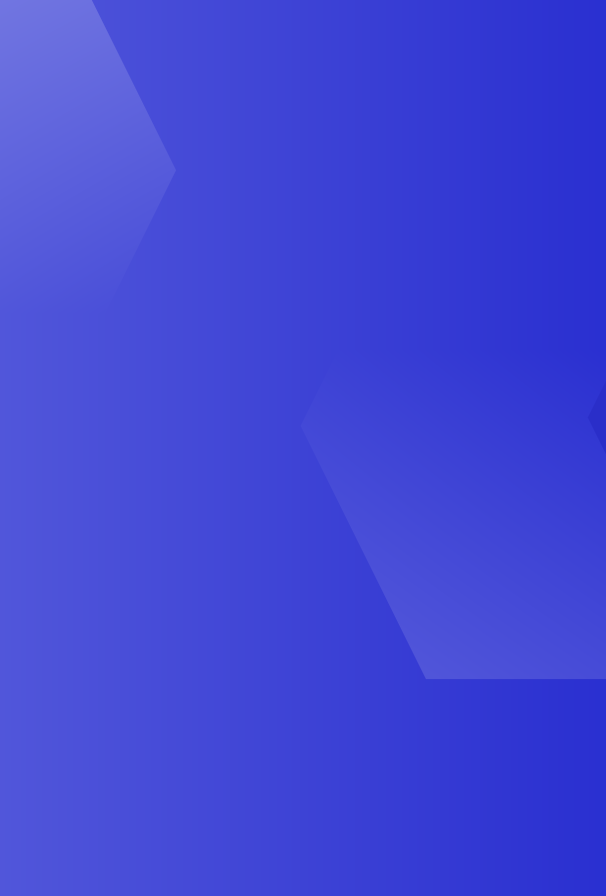
This background is drawn by a Shadertoy shader. Its source:

```glsl
// Blue horizontal gradient with large translucent hexagons that fade vertically.

#define LEFT_BLUE   vec3(0.317, 0.338, 0.855)
#define RIGHT_BLUE  vec3(0.164, 0.186, 0.818)
#define SHADE_BLUE  vec3(0.165, 0.180, 0.790)
#define GLOW_TINT   vec3(1.0)
#define PANEL_SIZE  vec2(0.2995, 0.2826)
#define NOTCH_SIZE  vec2(0.080, 0.0755)
#define SIDE_SLOPE  0.495
#define UPPER_GLOW  0.185
#define LOWER_GLOW  0.135

// Signed distance to a flat-topped hexagon; size = (half width, half height).
float hexagon(vec2 p, vec2 size) {
    p = abs(p);
    float side = (p.x + SIDE_SLOPE * p.y - size.x) / length(vec2(1.0, SIDE_SLOPE));
    return max(side, p.y - size.y);
}

// Antialiased coverage, one pixel wide at any resolution.
float coverage(float dist) {
    return clamp(0.5 - dist * iResolution.y, 0.0, 1.0);
}

// Linear ramp from 0 at start to 1 at end.
float ramp(float start, float end, float v) {
    return clamp((v - start) / (end - start), 0.0, 1.0);
}

void mainImage(out vec4 fragColor, in vec2 fragCoord) {
    vec2 p = fragCoord / iResolution.y;

    // Background gradient
    vec3 color = mix(LEFT_BLUE, RIGHT_BLUE, fragCoord.x / iResolution.x);

    // Upper left panel, brightest at the top
    float upper = coverage(hexagon(p - vec2(-0.103, 0.810), PANEL_SIZE));
    color = mix(color, GLOW_TINT, upper * UPPER_GLOW * ramp(0.650, 1.0, p.y));

    // Lower right panel, brightest at its base
    float lower = coverage(hexagon(p - vec2(0.635, 0.5247), PANEL_SIZE));
    color = mix(color, GLOW_TINT, lower * LOWER_GLOW * ramp(0.610, 0.242, p.y));

    // Dark notch at the right edge
    float notch = coverage(hexagon(p - vec2(0.736, 0.534), NOTCH_SIZE));
    color = mix(color, SHADE_BLUE, notch);

    fragColor = vec4(color, 1.0);
}
```
